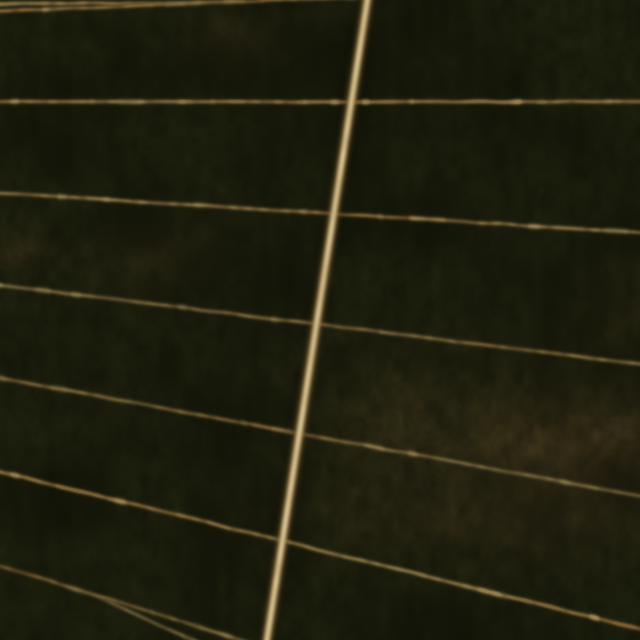
This pattern is drawn by a three.js fragment shader. Its source:

```glsl
// Five thin wires fan out across a dark, stained ground, crossed by one pale
// slanted rod, with loose strands at the top and bottom left corners.
// Lines are soft distance profiles; hash noise adds grain, stains and beads.

varying vec2 vUv;

const int WIRES = 5;
const float FIRST_DROP = 0.159;     // first wire, measured down from the top
const float WIRE_GAP = 0.1422;
const float GAP_GROWTH = 0.00055;
const float FAN_SLOPE = 0.0615;     // added slope from one wire to the next
const float WIRE_WIDTH = 0.0037;
const float ROD_FOOT = 0.417;
const float ROD_LEAN = 0.157;
const float ROD_WIDTH = 0.0068;

const vec3 GROUND = vec3(0.070, 0.078, 0.030);
const vec3 GRAIN = vec3(0.060, 0.058, 0.030);
const vec3 STAIN = vec3(0.130, 0.080, 0.052);
const vec3 WIRE_OLIVE = vec3(0.46, 0.41, 0.25);
const vec3 WIRE_RUST = vec3(0.48, 0.35, 0.18);
const vec3 BEAD = vec3(0.66, 0.57, 0.36);
const vec3 ROD_EDGE = vec3(0.46, 0.33, 0.13);
const vec3 ROD_CORE = vec3(0.82, 0.74, 0.56);

float hash(vec2 p) {
  vec3 q = fract(vec3(p.xyx) * 0.1031);
  q += dot(q, q.yzx + 33.33);
  return fract((q.x + q.y) * q.z);
}

float noise(vec2 p) {
  vec2 i = floor(p);
  vec2 f = fract(p);
  f = f * f * (3.0 - 2.0 * f);
  return mix(mix(hash(i), hash(i + vec2(1.0, 0.0)), f.x),
             mix(hash(i + vec2(0.0, 1.0)), hash(i + vec2(1.0, 1.0)), f.x), f.y);
}

float fbm(vec2 p) {
  float sum = 0.0;
  float amp = 0.5;
  for (int i = 0; i < 4; i++) {
    sum += amp * noise(p);
    p = p * 2.03 + 17.3;
    amp *= 0.5;
  }
  return sum;
}

float softLine(float d, float width) {
  return exp(-d * d / (width * width));
}

float blob(vec2 p, vec2 centre, vec2 size) {
  vec2 q = (p - centre) / size;
  return exp(-dot(q, q));
}

// Mottled ground with upright streaks and a few brown stains
vec3 groundColour(vec2 p) {
  float cloud = fbm(p * 9.0 + 3.0);
  float fine = fbm(p * vec2(58.0, 44.0));
  float streak = noise(p * vec2(75.0, 16.0) + 40.0);
  float grain = 0.95 * fine * smoothstep(0.2, 0.7, cloud) + 0.22 * streak;
  float stain = blob(p, vec2(0.90, 0.31), vec2(0.17, 0.09))
              + 0.7 * blob(p, vec2(0.82, 0.19), vec2(0.30, 0.06))
              + 0.4 * blob(p, vec2(0.62, 0.34), vec2(0.12, 0.10))
              + 0.4 * blob(p, vec2(0.98, 0.52), vec2(0.07, 0.06))
              + 0.5 * blob(p, vec2(0.36, 0.94), vec2(0.06, 0.04))
              + 0.5 * blob(p, vec2(0.24, 0.60), vec2(0.08, 0.04))
              + 0.5 * blob(p, vec2(0.03, 0.61), vec2(0.05, 0.03));
  return GROUND + GRAIN * grain + STAIN * stain * (0.15 + 1.1 * cloud * (0.5 + fine));
}

// One worn wire, falling from drop at the left edge with the given slope
vec3 addWire(vec3 colour, vec2 p, float drop, float slope, float seed, float strength) {
  float d = (1.0 - p.y - drop - slope * p.x) / sqrt(1.0 + slope * slope);
  d += 0.0016 * (noise(vec2(p.x * 28.0, seed * 7.0)) - 0.5);
  float wear = 0.68 + 0.45 * noise(vec2(p.x * 85.0, seed * 13.0));
  float bead = smoothstep(0.72, 1.0, noise(vec2(p.x * 42.0, seed * 19.0 + 5.0)));
  float rust = noise(vec2(p.x * 5.0, seed * 3.7 + 2.0));
  vec3 tint = mix(mix(WIRE_OLIVE, WIRE_RUST, rust), BEAD, 0.7 * bead);
  float cover = softLine(d, WIRE_WIDTH * (1.0 + 0.2 * bead));
  return mix(colour, tint, clamp(cover * wear * strength, 0.0, 1.0));
}

void main() {
  vec2 p = vUv;
  vec3 colour = groundColour(p);

  // Fan of wires
  for (int i = 0; i < WIRES; i++) {
    float n = float(i);
    float drop = FIRST_DROP + n * (WIRE_GAP + GAP_GROWTH * n);
    float strength = 0.84 + 0.24 * abs(n - 2.0) / 2.0 - 0.12 * step(abs(n - 3.0), 0.5);
    colour = addWire(colour, p, drop, FAN_SLOPE * n, n + 1.0, strength);
  }

  // Loose strands at the top left, and a wire that splits at the bottom left
  float fade = 1.0 - smoothstep(0.08, 0.45, p.x);
  colour = addWire(colour, p, 0.0175, -0.041, 8.0, 0.9);
  colour = addWire(colour, p, 0.006, -0.006, 9.0, 1.1 * fade);
  colour = addWire(colour, p, 0.884, 0.308, 10.0, 0.75);
  float split = smoothstep(0.13, 0.18, p.x);
  colour = addWire(colour, p, 0.863, 0.458, 11.0, 0.7 * split);

  // Rod with a dark fringe, a warm edge and a pale core
  float d = (p.x - ROD_FOOT - ROD_LEAN * p.y) / sqrt(1.0 + ROD_LEAN * ROD_LEAN);
  float shine = 0.88 + 0.12 * noise(vec2(3.0, p.y * 45.0));
  colour *= 1.0 - 0.2 * softLine(d, ROD_WIDTH * 3.0);
  colour = mix(colour, ROD_EDGE, 0.9 * softLine(d, ROD_WIDTH * 1.2));
  colour = mix(colour, ROD_CORE, shine * softLine(d, ROD_WIDTH * 0.8));

  gl_FragColor = vec4(colour, 1.0);
}
```
